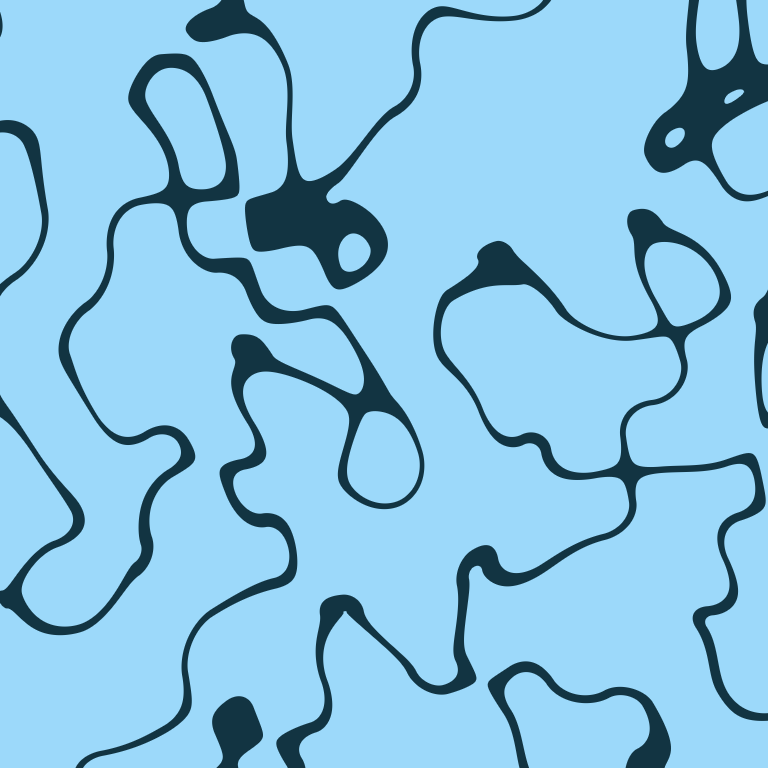
This pattern is drawn by a Shadertoy shader. Its source:

```glsl
const vec3 SKY = vec3(0.61, 0.85, 0.98);
const vec3 INK = vec3(0.07, 0.205, 0.26);

// Integer hash of a lattice point, uniform in 0..1
float hash(ivec2 cell) {
    uvec2 q = uvec2(cell + 4096) * uvec2(1597u, 3571u);
    uint h = (q.x ^ (q.y >> 1)) * 747796405u + 2891336453u;
    h = ((h >> 15) ^ h) * 277803737u;
    h = ((h >> 13) ^ h) * 668265263u;
    return float((h >> 8) & 65535u) / 65535.0;
}

// Value noise: flat at the lattice points, which swells the veins there
float valueNoise(vec2 p) {
    ivec2 cell = ivec2(floor(p));
    vec2 f = fract(p);
    vec2 s = f * f * (3.0 - 2.0 * f);
    float bottom = mix(hash(cell), hash(cell + ivec2(1, 0)), s.x);
    float top = mix(hash(cell + ivec2(0, 1)), hash(cell + ivec2(1, 1)), s.x);
    return mix(bottom, top, s.y);
}

void mainImage(out vec4 fragColor, in vec2 fragCoord) {
    vec2 uv = fragCoord / iResolution.y;

    // Turned lattice with a slow, gentle warp
    float angle = -0.35;
    mat2 turn = mat2(cos(angle), sin(angle), -sin(angle), cos(angle));
    vec2 p = turn * uv * 11.3 + vec2(7.3, 12.6);
    p += 0.22 * sin(p.yx * vec2(1.1, 1.3) + vec2(0.7, 2.1));

    // Veins are a narrow band around the middle level of the noise
    float level = valueNoise(p) - 0.5;
    float pixelStep = max(length(vec2(dFdx(level), dFdy(level))), 1e-5);
    float vein = clamp(0.5 + (0.047 - abs(level)) / pixelStep, 0.0, 1.0);

    fragColor = vec4(mix(SKY, INK, vein), 1.0);
}
```
